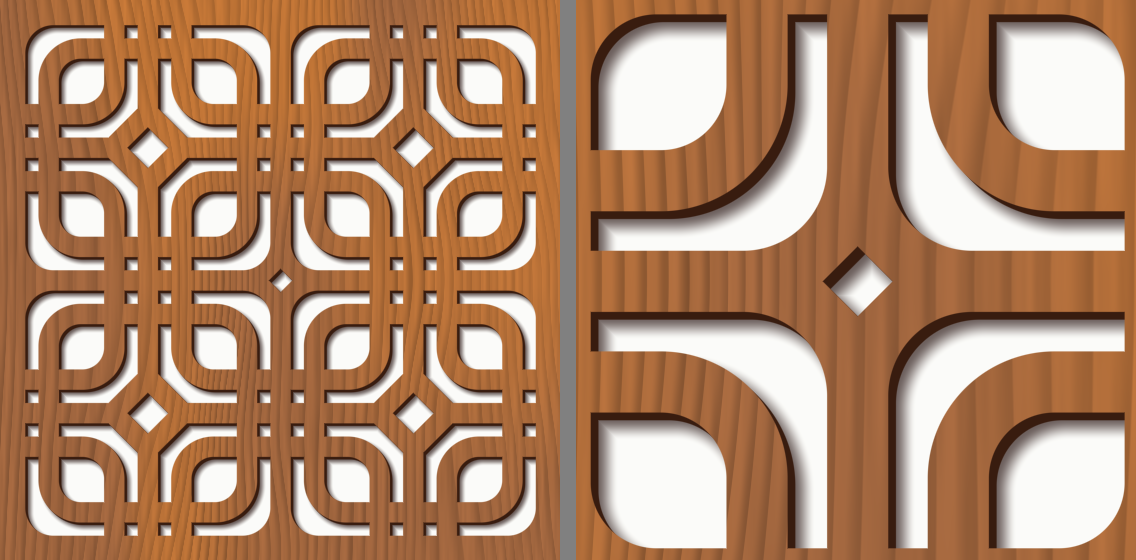
Left, the full canvas; right, a detail of the centre.
Give the GLSL for this pattern, as a Shadertoy shader.

```glsl
// Pierced wooden screen: two by two tiles of interlaced rounded bands over white.
// Folded distance functions cut the board; offset samples of the same distance
// give the dark cut walls and soft shadows, and warped noise gives the grain.

float hash(vec2 p) {
    vec3 q = fract(p.xyx * 0.1031);
    q += dot(q, q.yzx + 33.33);
    return fract((q.x + q.y) * q.z);
}

float noise(vec2 p) {
    vec2 i = floor(p), f = fract(p);
    f = f * f * (3.0 - 2.0 * f);
    return mix(mix(hash(i), hash(i + vec2(1, 0)), f.x),
               mix(hash(i + vec2(0, 1)), hash(i + vec2(1, 1)), f.x), f.y);
}

// Distance to a quarter plane with a rounded corner, open towards the origin
float roundCorner(vec2 p, float halfSize, float radius) {
    vec2 q = p - halfSize + radius;
    return length(max(q, 0.0)) + min(max(q.x, q.y), 0.0) - radius;
}

float diamond(vec2 p, float halfDiagonal) {
    return (p.x + p.y - halfDiagonal) * 0.7071;
}

// Signed distance to the wood, negative inside it
float screen(vec2 p) {
    vec2 board = abs(p - vec2(0.0010, -0.0008));
    vec2 tile = abs(board - 0.2370);              // one quadrant of one tile
    float halfBand = 0.0182;

    float wood = -roundCorner(tile, 0.2188, 0.050);                          // frame
    wood = min(wood, min(tile.x, tile.y) - halfBand);                       // cross bars
    wood = min(wood, abs(roundCorner(tile, 0.1771, 0.0573)) - halfBand);    // outer ring
    wood = min(wood, abs(roundCorner(-tile, -0.0599, 0.0573)) - halfBand);  // inner bends
    wood = min(wood, diamond(tile, 0.0885));                                // hub

    wood = max(wood, -diamond(tile, 0.0365));     // hub opening
    return max(wood, -diamond(board, 0.0208));    // opening between the tiles
}

vec3 woodColor(vec2 p) {
    // Broad drift from orange to a duller brown, stronger at the lower left
    float dull = noise(p * vec2(5.0, 1.6) + 7.0) - 0.45 * p.x - 0.25 * p.y;
    vec3 color = mix(vec3(0.735, 0.445, 0.205), vec3(0.615, 0.390, 0.240),
                     smoothstep(0.25, 0.75, dull));

    // Growth lines, bent into occasional loops
    float rings = p.x * 55.0 + 10.0 * noise(p * vec2(4.5, 1.4) + 21.0)
                + 2.0 * noise(p * vec2(11.0, 4.0) + 40.0);
    float line = smoothstep(0.35, 0.95, fract(rings)) * smoothstep(1.0, 0.93, fract(rings));
    float strength = 0.08 + 0.14 * noise(p * vec2(9.0, 3.0) + 60.0);
    color *= 1.04 - strength * line;

    // Fine fibres along the grain
    float fibre = noise(p * vec2(260.0, 14.0) + 90.0) + noise(p * vec2(120.0, 5.0) + 130.0);
    return color * (0.93 + 0.07 * fibre);
}

void mainImage(out vec4 fragColor, in vec2 fragCoord) {
    float size = min(iResolution.x, iResolution.y);
    vec2 p = (fragCoord - 0.5 * iResolution.xy) / size;
    float edge = 0.8 / size;
    vec2 toLight = vec2(-1.0, 1.0);

    // White backing under a soft shadow
    float shadow = smoothstep(0.008, -0.005, screen(p + 0.0085 * toLight));
    vec3 color = mix(vec3(0.985, 0.985, 0.975), vec3(0.43, 0.38, 0.37), shadow);

    // Dark thickness of the cut, then the face of the board
    float wall = smoothstep(edge, -edge, screen(p + 0.0046 * toLight));
    color = mix(color, vec3(0.22, 0.11, 0.06), wall);
    color = mix(color, woodColor(p), smoothstep(edge, -edge, screen(p)));

    fragColor = vec4(color, 1.0);
}
```
